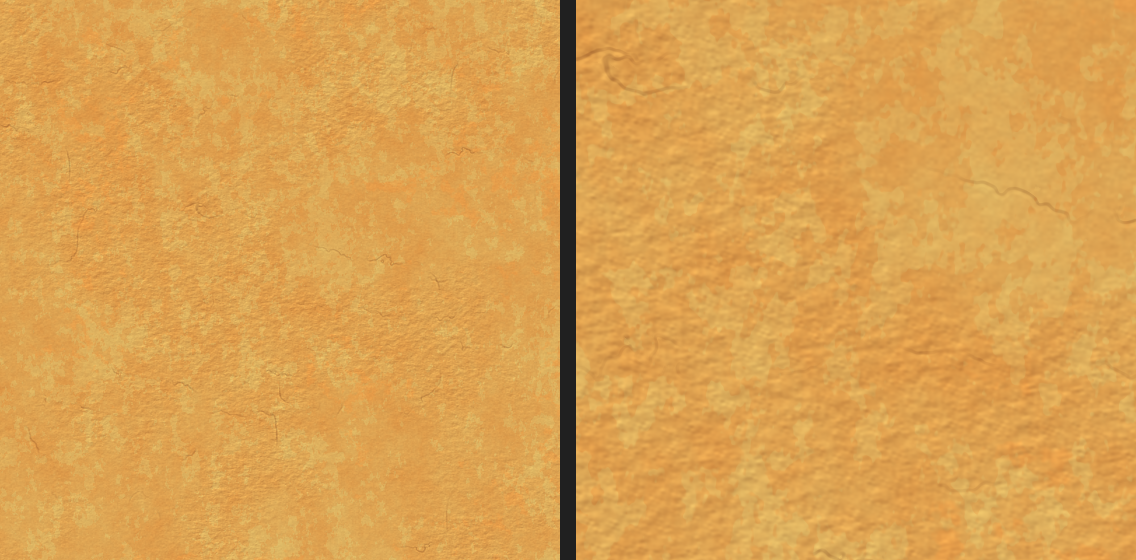
Left, the full canvas; right, a detail of the centre.
A WebGL 2 fragment shader for this texture:

```glsl
#version 300 es
precision highp float;
// Weathered ochre plaster: soft mottling, clustered ragged pale flakes and rare
// orange stains, all from layered value noise. Fine trowel relief is lit from the
// upper left, and short hairline cracks follow level lines of a warped field.

uniform vec2 u_resolution;
out vec4 fragColor;

const vec3 OCHRE = vec3(0.868, 0.633, 0.315);
const vec3 PALE_SHIFT = vec3(0.04, 1.0, 0.90);      // direction from deep to pale ochre
const vec3 STAIN = vec3(0.930, 0.605, 0.270);
const float BROAD_TONE = 0.045;
const float MOTTLE_TONE = 0.115;
const float FLAKE_SCALE = 52.0;
const float FLAKE_LEVEL = 0.595;
const float FLAKE_EDGE = 0.085;
const float FLAKE_TONE = 0.050;
const float RELIEF_SCALE = 125.0;
const float RELIEF_STEP = 0.0011;
const float RELIEF_STRENGTH = 0.40;
const vec2 LIGHT_DIR = vec2(-0.5, 0.866);
const float GRAIN = 0.055;
const float GRAIN_SCALE = 400.0;
const int CRACK_LAYERS = 3;
const float CRACK_WIDTH = 0.0007;
const float CRACK_DARK = 0.14;
const float CRACK_LIP = 0.04;

float hash(vec2 p) {
    return fract(sin(dot(p, vec2(127.1, 311.7))) * 43758.5453);
}

float noise(vec2 p) {
    vec2 cell = floor(p);
    vec2 f = fract(p);
    f = f * f * (3.0 - 2.0 * f);
    float low = mix(hash(cell), hash(cell + vec2(1.0, 0.0)), f.x);
    float high = mix(hash(cell + vec2(0.0, 1.0)), hash(cell + 1.0), f.x);
    return mix(low, high, f.y);
}

// Rotated octaves, normalised to 0..1; a higher gain gives a rougher result.
float fbm(vec2 p, int octaves, float gain) {
    const mat2 TURN = mat2(1.6, 1.2, -1.2, 1.6);
    float sum = 0.0, total = 0.0, weight = 1.0;
    for (int i = 0; i < octaves; i++) {
        sum += weight * noise(p);
        total += weight;
        weight *= gain;
        p = TURN * p + 17.3;
    }
    return sum / total;
}

// Ragged pale patches that gather where the cluster noise is high.
float flakes(vec2 p) {
    float cluster = fbm(p * 5.0 + 31.0, 4, 0.7) - 0.5;
    float body = fbm(p * FLAKE_SCALE * vec2(1.1, 0.85) + 7.0, 4, 0.75);
    float level = body + 0.6 * cluster - FLAKE_LEVEL;
    return smoothstep(-0.5 * FLAKE_EDGE, 0.5 * FLAKE_EDGE, level);
}

// Slope of the rough surface towards the light.
float relief(vec2 p) {
    vec2 stretch = RELIEF_SCALE * vec2(0.75, 1.1);
    vec2 offset = LIGHT_DIR * RELIEF_STEP;
    float slope = fbm((p - offset) * stretch, 3, 0.6) - fbm((p + offset) * stretch, 3, 0.6);
    float rough = smoothstep(0.40, 0.68, fbm(p * 5.0 + 53.0, 3, 0.55));
    return slope * mix(0.28, 1.0, rough);
}

float crackField(vec2 p, float seed) {
    p.y += 0.06 * fbm(p * 22.0 + seed, 4, 0.62);
    return noise(p * vec2(3.0, 8.0) + seed);
}

// Shade of one crack layer: dark line with a lit lip below it.
float crack(vec2 p, float seed, float pixel) {
    const float STEP = 0.001;
    float field = crackField(p, seed);
    vec2 slope = vec2(crackField(p + vec2(STEP, 0.0), seed),
                      crackField(p + vec2(0.0, STEP), seed)) - field;
    float dist = (field - 0.5) * STEP / max(length(slope), 0.0012);
    dist *= slope.y < 0.0 ? -1.0 : 1.0;
    float present = smoothstep(0.54, 0.70, fbm(p * 8.0 + seed * 2.3, 4, 0.65));
    present *= smoothstep(0.15, 0.6, noise(p * 40.0 + seed));
    float soft = max(pixel, 0.0012);
    float line = 1.0 - smoothstep(CRACK_WIDTH * 0.5, CRACK_WIDTH * 0.5 + soft, abs(dist));
    float lip = 1.0 - smoothstep(0.0, 1.5 * soft, abs(dist + CRACK_WIDTH + 1.5 * soft));
    return present * (CRACK_LIP * lip - CRACK_DARK * line);
}

void main() {
    float pixel = 1.0 / min(u_resolution.x, u_resolution.y);
    vec2 p = gl_FragCoord.xy * pixel;

    // Pigment
    float tone = BROAD_TONE * (fbm(p * 3.5 + 11.0, 3, 0.5) - 0.5);
    tone += MOTTLE_TONE * (fbm(p * vec2(24.0, 20.0) + 83.0, 5, 0.72) - 0.5);
    tone += FLAKE_TONE * flakes(p);
    vec3 color = OCHRE + PALE_SHIFT * tone;

    // Orange stains
    float stain = fbm(p * 45.0 + 140.0, 4, 0.65) + 0.8 * (fbm(p * 6.0 + 67.0, 2, 0.5) - 0.5);
    color = mix(color, STAIN, 0.5 * smoothstep(0.74, 0.90, stain));

    // Surface shading
    float shade = RELIEF_STRENGTH * relief(p);
    shade += GRAIN * (noise(p * GRAIN_SCALE) - 0.5);
    for (int i = 0; i < CRACK_LAYERS; i++) {
        shade += crack(p, 5.7 + 23.4 * float(i), pixel);
    }
    color *= 1.0 + shade * vec3(0.75, 1.0, 1.1);

    fragColor = vec4(clamp(color, 0.0, 1.0), 1.0);
}
```
